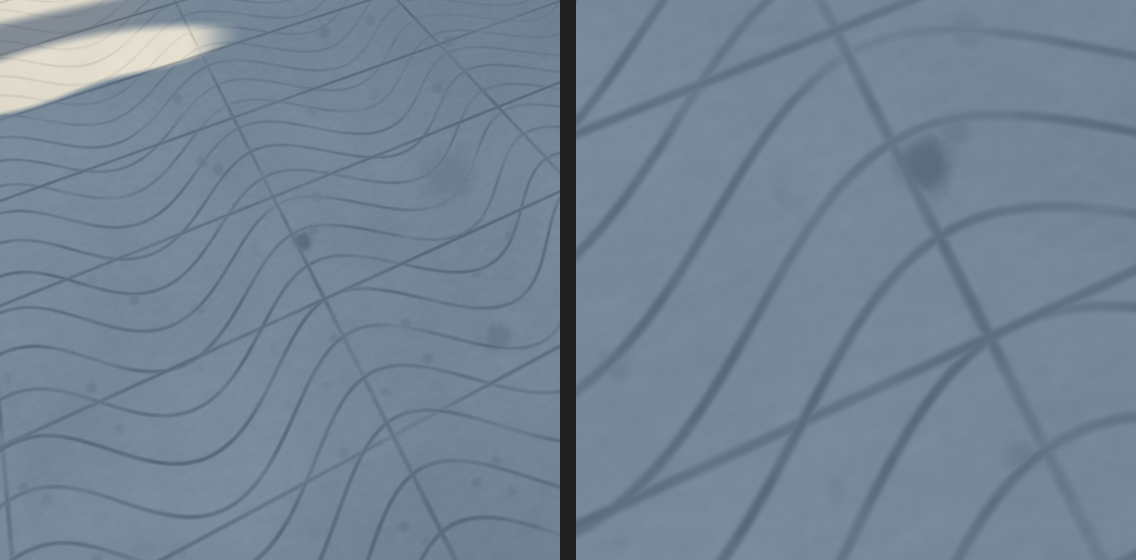
Left: the whole. Right: its middle third, enlarged.
Write a WebGL 1 fragment shader that draws this texture.

```glsl
precision highp float;
uniform vec2 u_resolution;

const float TAU = 6.2831853;
const float WAVE_GAP = 0.31;
const vec3 SLATE_LIGHT = vec3(0.49, 0.56, 0.62);
const vec3 SLATE_DARK = vec3(0.435, 0.505, 0.57);
const vec3 GROOVE = vec3(0.32, 0.39, 0.465);
const vec3 HAZE = vec3(0.53, 0.55, 0.58);
const vec3 SUNLIT = vec3(0.88, 0.86, 0.80);

vec2 hash2(vec2 c) {
  vec2 s = vec2(dot(c, vec2(127.1, 311.7)), dot(c, vec2(269.5, 183.3)));
  return fract(sin(s) * 4375.85);
}

// Distance to the nearest scattered point
float cellular(vec2 p) {
  vec2 cell = floor(p), f = fract(p);
  float nearest = 2.0;
  for (int j = -1; j <= 1; j++) {
    for (int i = -1; i <= 1; i++) {
      vec2 o = vec2(float(i), float(j));
      nearest = min(nearest, length(o + hash2(cell + o) - f));
    }
  }
  return nearest;
}

// Layered, turned sines, about -1 to 1
float mottle(vec2 p) {
  float sum = 0.0, gain = 0.5;
  for (int i = 0; i < 5; i++) {
    sum += gain * sin(p.x + 1.3 * sin(p.y)) * cos(p.y * 0.9 + sin(p.x * 0.7));
    p = mat2(1.3, 1.5, -1.5, 1.3) * p + 2.1;
    gain *= 0.6;
  }
  return sum;
}

// Perspective: canvas point (y down) to slab coordinates
vec2 toSlab(vec2 p) {
  vec2 across = vec2(0.5755, -0.1589) - 0.130 * p;
  vec2 along = vec2(0.0208, 0.1315) + 0.145 * p;
  vec2 r = p - vec2(0.5794, 0.5339);
  float det = across.x * along.y - along.x * across.y;
  return vec2(r.x * along.y - along.x * r.y, across.x * r.y - across.y * r.x) / det;
}

// Cross joints, long joints and waves lie where a component is whole
vec3 grooveFields(vec2 p) {
  vec2 s = toSlab(p);
  float wobble = 0.05 * sin(s.x * 2.3 + s.y * 1.7);
  return vec3(s, s.y / WAVE_GAP + cos(TAU * (s.x - 0.03)) + wobble);
}

vec3 grooveDistance(vec2 p) {
  const float E = 0.0005;
  vec3 f = grooveFields(p);
  vec3 dx = (grooveFields(p + vec2(E, 0.0)) - f) / E;
  vec3 dy = (grooveFields(p + vec2(0.0, E)) - f) / E;
  return abs(fract(f - 0.5) - 0.5) / sqrt(dx * dx + dy * dy);
}

float stain(vec2 p, vec2 centre, float radius) {
  float ragged = 1.0 + 0.3 * mottle(p * 90.0);
  return 1.0 - smoothstep(0.3, 1.3, length(p - centre) / (radius * ragged));
}

// Sunlight: a tapering wedge and a corner patch
float sunlight(vec2 p) {
  float upper = 0.107 - 0.35 * p.x + 0.5 * p.x * p.x;
  float lower = 0.205 - 0.3 * p.x + 0.004 * sin(p.x * 25.0);
  float wedge = smoothstep(-0.012, 0.012, p.y - upper);
  wedge *= smoothstep(-0.006, 0.008, lower - p.y);
  wedge *= 1.0 - smoothstep(0.33, 0.44, p.x);
  float corner = smoothstep(-0.012, 0.012, 0.042 - 0.22 * p.x - p.y);
  return max(wedge, corner);
}

void main() {
  vec2 p = gl_FragCoord.xy / u_resolution;
  p.y = 1.0 - p.y;
  vec2 slab = toSlab(p);
  float depth = 1.0 + 0.130 * slab.x - 0.145 * slab.y;

  // Weathered slab surface
  float cloud = mottle(p * 7.0 + 1.0);
  float shade = 0.34 + 0.25 * smoothstep(0.35, 1.0, p.x) + 0.2 * smoothstep(0.3, 0.0, p.y);
  shade += 0.25 * smoothstep(0.75, 1.0, p.y) * smoothstep(0.3, 0.8, p.x);
  vec3 color = mix(SLATE_LIGHT, SLATE_DARK, clamp(shade + 0.4 * cloud, 0.0, 1.2));
  color += 0.009 * mottle(slab * 38.0) + 0.012 * (cellular(p * 95.0) - 0.5);

  // Worn grooves, thinner and fainter with depth
  vec3 width = vec3(0.0042, 0.0036, 0.0036) / depth;
  vec3 lines = 1.0 - smoothstep(width * 0.15, width * 1.5, grooveDistance(p));
  vec3 wear = vec3(mottle(slab * 4.0 + 0.7), mottle(slab * 3.0 + 4.0), mottle(slab * 5.0 + 8.0));
  vec3 strength = clamp(vec3(0.62, 0.72, 0.66) + 0.5 * wear, 0.12, 0.95);
  strength.z *= mix(1.0, 0.5, smoothstep(1.0, 1.45, depth));
  lines *= strength;
  float groove = max(lines.x, max(lines.y, lines.z));

  // Stains and small scattered specks
  float dirt = 0.75 * stain(p, vec2(0.542, 0.432), 0.019);
  dirt = max(dirt, 0.4 * stain(p, vec2(0.89, 0.604), 0.03));
  dirt = max(dirt, 0.28 * stain(p, vec2(0.80, 0.315), 0.055));
  float speck = 1.0 - smoothstep(0.04, 0.11, cellular(p * 8.0 + 3.0));
  dirt = max(dirt, 0.3 * speck * smoothstep(-0.1, 0.4, cloud));
  color = mix(color, GROOVE, max(groove * 0.9, dirt));

  // Warm haze around the sunlit patches
  float haze = (1.0 - smoothstep(0.1, 0.38, p.x)) * (1.0 - smoothstep(0.1, 0.2, p.y + 0.3 * p.x));
  color = mix(color, HAZE - 0.1 * groove, 0.75 * haze);
  vec3 sunColor = SUNLIT + 0.03 * cloud - 0.14 * groove;
  color = mix(color, sunColor, sunlight(p));

  gl_FragColor = vec4(color, 1.0);
}
```
